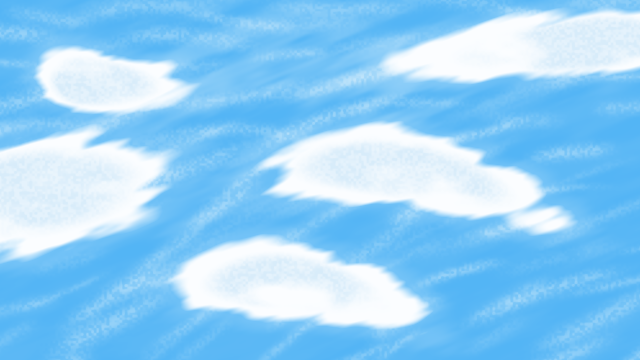
Reproduce this texture procedurally as a Shadertoy shader.

```glsl
// A painted summer sky: five soft white clouds over blue, crossed by thin wisps.
// Clouds are bent, skewed ellipses with brushed edges and mottled grey-blue cores;
// wisps are scattered, slightly curved brush strokes. Units: canvas height = 1.

const vec3 SKY_BLUE    = vec3(0.325, 0.708, 0.96);
const vec3 WISP_WHITE  = vec3(0.90, 0.96, 0.99);
const vec3 CLOUD_WHITE = vec3(0.985, 0.993, 1.0);
const vec3 CLOUD_SHADE = vec3(0.845, 0.925, 0.98);

const int   STROKES      = 90;
const vec2  STROKE_TILT  = vec2(0.52, 0.06);   // angle at bottom, at top
const vec2  STROKE_REACH = vec2(0.10, 0.32);   // half length, min and max
const vec2  STROKE_WIDTH = vec2(0.009, 0.027);
const vec2  STROKE_ALPHA = vec2(0.10, 0.36);
const vec2  HAZE_CENTRE  = vec2(0.85, 0.79);
const float GRAIN_SCALE  = 140.0;
const float BRUSH_ANGLE  = 0.38;
const float EDGE_SOFT    = 0.21;
const float EDGE_RAGGED  = 0.52;

const int CLOUDS = 5;
// centre x, centre y, half width, half height
const vec4 CLOUD_FRAME[CLOUDS] = vec4[](
    vec4(0.32, 0.765, 0.22, 0.100),
    vec4(1.53, 0.865, 0.42, 0.112),
    vec4(0.12, 0.470, 0.41, 0.165),
    vec4(1.13, 0.530, 0.43, 0.120),
    vec4(0.83, 0.205, 0.36, 0.122));
// tilt, arch, shift of the peak, depth of the base
const vec4 CLOUD_FORM[CLOUDS] = vec4[](
    vec4(-0.15, 0.00, -0.45, 0.90),
    vec4( 0.35, 0.00,  0.30, 0.88),
    vec4( 0.25, 0.00, -0.10, 1.05),
    vec4(-0.50, 0.70, -0.05, 0.95),
    vec4(-0.35, 0.45, -0.10, 0.80));

float hash(vec2 p) {
    vec3 q = fract(p.xyx * 0.1031);
    q += dot(q, q.yzx + 33.33);
    return fract((q.x + q.y) * q.z);
}

float noise(vec2 p) {
    vec2 cell = floor(p), f = fract(p);
    f = f * f * (3.0 - 2.0 * f);
    return mix(mix(hash(cell), hash(cell + vec2(1, 0)), f.x),
               mix(hash(cell + vec2(0, 1)), hash(cell + vec2(1, 1)), f.x), f.y);
}

float fbm(vec2 p) {
    return 0.55 * noise(p) + 0.30 * noise(p * 2.1 + 17.0) + 0.15 * noise(p * 4.3 + 41.0);
}

// Coordinates along and across a direction
vec2 alongAcross(vec2 p, float angle) {
    vec2 dir = vec2(cos(angle), sin(angle));
    return vec2(dot(p, dir), dot(p, vec2(-dir.y, dir.x)));
}

// Opacity of the thin brush strokes
float wisps(vec2 p, float grain) {
    float clearness = 1.0;
    for (int i = 0; i < STROKES; i++) {
        float id = float(i);
        vec2 centre = fract(id * vec2(0.7549, 0.5698) + 0.2) * vec2(1.9, 1.06) - vec2(0.06, 0.03);
        float turn = hash(vec2(id, 3.0)) - 0.5;
        float size = hash(vec2(id, 11.0));
        float angle = mix(STROKE_TILT.x, STROKE_TILT.y, centre.y) + 0.5 * turn;
        vec2 q = alongAcross(p - centre, angle);
        q.y += (hash(vec2(id, 19.0)) - 0.4) * q.x * q.x;
        float reach = mix(STROKE_REACH.x, STROKE_REACH.y, size);
        float width = mix(STROKE_WIDTH.x, STROKE_WIDTH.y, hash(vec2(id, 29.0)));
        float alpha = mix(STROKE_ALPHA.x, STROKE_ALPHA.y, hash(vec2(id, 37.0)));
        float across = q.y / width;
        float body = exp(-across * across) * (1.0 - smoothstep(0.3, 1.0, abs(q.x) / reach));
        clearness *= 1.0 - alpha * body * mix(0.65, 1.3, grain);
    }
    return 1.0 - clearness;
}

// 1 at the core of a cloud, 0 on its outline, negative outside
float cloudDepth(vec2 p, vec4 frame, vec4 form) {
    vec2 q = (p - frame.xy) / frame.zw;
    q.y += form.y * q.x * q.x - form.x * q.x;
    float side = q.x - form.z;
    q.x = side / (1.0 - form.z * sign(side));
    if (q.y < 0.0) q.y /= form.w;
    return 1.0 - sqrt(pow(abs(q.x), 1.8) + q.y * q.y);
}

void mainImage(out vec4 fragColor, in vec2 fragCoord) {
    vec2 p = fragCoord / iResolution.y;
    float grain = smoothstep(0.15, 0.85, noise(p * GRAIN_SCALE));
    vec2 brush = alongAcross(p, BRUSH_ANGLE);
    float streak = fbm(brush * vec2(4.5, 20.0) + 5.0);

    // Sky, haze and wisps
    vec2 fromHaze = (p - HAZE_CENTRE) / vec2(0.5, 0.2);
    float haze = (0.06 + 0.26 * exp(-dot(fromHaze, fromHaze))) * smoothstep(0.25, 0.75, streak);
    float veil = 1.0 - (1.0 - haze) * (1.0 - wisps(p, grain));
    vec3 color = mix(SKY_BLUE, WISP_WHITE, veil);

    // Clouds: faint halo, brushed body, mottled core
    for (int i = 0; i < CLOUDS; i++) {
        float depth = cloudDepth(p, CLOUD_FRAME[i], CLOUD_FORM[i]);
        float ragged = depth + EDGE_RAGGED * (streak - 0.47);
        float halo = 0.16 * smoothstep(-0.4, 0.1, ragged);
        float body = smoothstep(-0.05, EDGE_SOFT, ragged);
        float patches = smoothstep(0.2, 0.6, fbm(p * vec2(5.0, 11.0) + 9.0));
        float shade = smoothstep(0.2, 0.5, depth) * patches * mix(0.65, 1.0, grain);
        color = mix(color, mix(CLOUD_WHITE, CLOUD_SHADE, shade), max(halo, body));
    }
    fragColor = vec4(color, 1.0);
}
```
